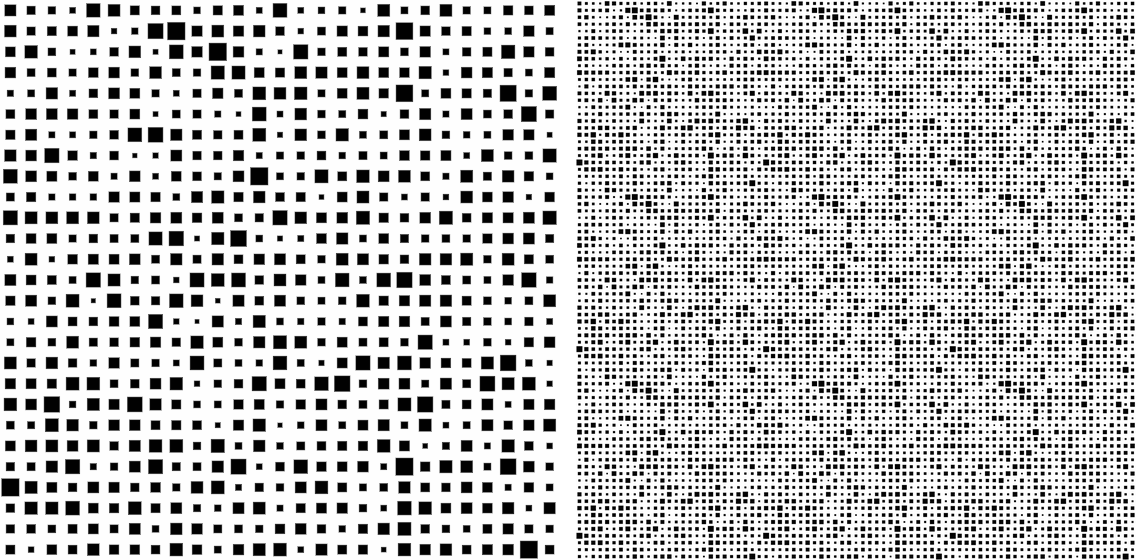
Left, the tile; right, the same tile 3 across and 3 down.
Write a three.js fragment shader that draws this pattern.

```glsl
// Grid of black squares of randomly varying size on a white ground.
varying vec2 vUv;

const float CELLS = 27.0;

float hash(vec2 p) {
  vec3 q = fract(vec3(p.xyx) * vec3(0.1031, 0.1030, 0.0973));
  q += dot(q, q.yzx + 33.33);
  return fract((q.x + q.y) * q.z);
}

// Approximately normal random value: a centred, scaled sum of four hashes.
float bellRandom(vec2 cell) {
  float sum = 0.0;
  for (int i = 0; i < 4; i++) {
    sum += hash(cell + 37.0 * float(i) + vec2(5.0, 11.0));
  }
  return (sum - 2.0) * 1.73;
}

// Signed distance to an axis-aligned square.
float squareDistance(vec2 p, float halfSide) {
  vec2 d = abs(p) - halfSide;
  return length(max(d, 0.0)) + min(max(d.x, d.y), 0.0);
}

void main() {
  // Cell index wraps so that opposite edges agree.
  vec2 grid = vUv * CELLS;
  vec2 cell = mod(floor(grid), CELLS);
  vec2 local = fract(grid) - 0.5;

  // Mostly medium squares, with a few small and a few large ones.
  float spread = bellRandom(cell);
  float side = clamp(0.46 + 0.12 * spread + 0.01 * spread * spread, 0.17, 0.85);

  // Slightly soft edge, measured in cells.
  float ground = smoothstep(-0.042, 0.042, squareDistance(local, 0.5 * side));
  gl_FragColor = vec4(vec3(mix(0.005, 0.995, ground)), 1.0);
}
```
